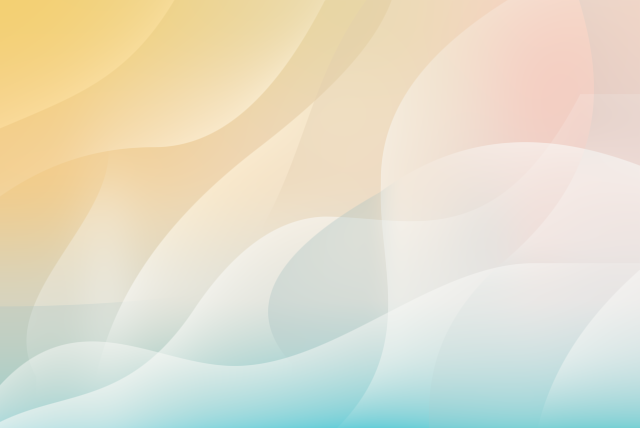
Give the GLSL for this background, as a Shadertoy shader.

```glsl
#define LIGHT_GAIN 1.0
#define EDGE_SOFTNESS 1.2
#define HAZE vec3(0.98, 0.98, 0.97)
#define CREAM vec3(1.0, 0.96, 0.87)
#define HONEY vec3(1.0, 0.89, 0.64)
#define SAND vec3(0.88, 0.80, 0.68)
#define SLATE vec3(0.66, 0.76, 0.76)
#define ROSE vec3(0.96, 0.75, 0.70)

// Cubic Bezier height h over the span a..b, held constant outside it
float arc(float x, float a, float b, vec4 h) {
    float t = clamp((x - a) / (b - a), 0.0, 1.0);
    float s = 1.0 - t;
    return dot(h, vec4(s * s * s, 3.0 * s * s * t, 3.0 * s * t * t, t * t * t));
}

// Three colours blended from left to right
vec3 row(vec3 left, vec3 middle, vec3 right, float x) {
    return mix(mix(left, middle, smoothstep(0.0, 0.85, x)), right, smoothstep(0.8, 1.3, x));
}

float glow(vec2 p, vec2 centre, vec2 size) {
    vec2 q = (p - centre) / size;
    return exp(-dot(q, q));
}

// Translucent sheet: crisp where d = 0, fading towards positive d
void sheet(inout vec3 col, float d, vec3 tint, float alpha, float reach) {
    float inside = smoothstep(-0.5, 0.5, d / (EDGE_SOFTNESS * fwidth(d) + 1e-5));
    col = mix(col, tint, LIGHT_GAIN * alpha * inside * exp(-max(d, 0.0) / reach));
}

vec3 backdrop(vec2 p) {
    vec3 top = row(vec3(0.95, 0.81, 0.44), vec3(0.91, 0.84, 0.65), vec3(0.96, 0.83, 0.77), p.x);
    vec3 upper = row(vec3(0.95, 0.80, 0.54), vec3(0.93, 0.85, 0.75), vec3(0.91, 0.81, 0.79), p.x);
    vec3 lower = row(vec3(0.84, 0.83, 0.75), vec3(0.82, 0.84, 0.81), vec3(0.88, 0.87, 0.87), p.x);
    vec3 base = row(vec3(0.48, 0.80, 0.83), vec3(0.22, 0.76, 0.82), vec3(0.40, 0.80, 0.82), p.x);
    vec3 col = mix(base, lower, pow(clamp(p.y / 0.3, 0.0, 1.0), 0.55));
    col = mix(col, upper, smoothstep(0.25, 0.62, p.y));
    return mix(col, top, smoothstep(0.6, 1.0, p.y));
}

void mainImage(out vec4 fragColor, in vec2 fragCoord) {
    vec2 p = fragCoord / iResolution.xy * vec2(1.5, 1.0);
    float x = p.x, y = p.y;
    vec3 col = backdrop(p);

    // Soft colour patches
    col = mix(col, ROSE, 0.65 * glow(p, vec2(1.27, 0.78), vec2(0.16, 0.2)));
    col = mix(col, ROSE, 0.25 * glow(p, vec2(1.25, 0.45), vec2(0.08, 0.15)));
    col = mix(col, SLATE, 0.22 * glow(p, vec2(1.13, 0.46), vec2(0.1, 0.14)));

    // Yellow corner and the cream wave beneath it
    float corner = 0.70 + 0.42 * x + 4.6 * x * x * x * x;
    sheet(col, y - corner, HONEY, 0.5, 0.12);
    float crest = x < 0.36 ? arc(x, 0.0, 0.36, vec4(0.541, 0.625, 0.656, 0.656))
                           : arc(x, 0.36, 0.762, vec4(0.656, 0.656, 0.74, 1.0));
    float crestFade = mix(0.15, 0.6, smoothstep(0.1, 0.5, x)) * (1.0 - 0.5 * smoothstep(0.75, 1.0, y));
    sheet(col, y - crest, CREAM, crestFade, 0.16);

    // Left fold and shaded horizon
    float fold = arc(y, 0.12, 0.66, vec4(0.085, -0.02, 0.27, 0.254));
    float foldFade = smoothstep(0.05, 0.28, y) * smoothstep(0.68, 0.45, y);
    sheet(col, x - fold, HAZE, 0.32 * foldFade, 0.25);
    col = mix(col, HAZE, 0.35 * glow(p, vec2(0.25, 0.3), vec2(0.08, 0.26)));
    float horizon = 0.284 + 0.13 * x * x;
    sheet(col, horizon - y, SLATE, 0.28 * smoothstep(0.5, 0.1, x), 0.2);

    // Long diagonal ribbon and the veil that crosses it
    float ribbon = y < 0.65 ? arc(y, 0.12, 0.65, vec4(0.225, 0.265, 0.37, 0.60))
                            : arc(y, 0.65, 1.0, vec4(0.60, 0.752, 0.875, 0.918));
    float ribbonFade = smoothstep(0.1, 0.35, y) * (1.0 - 0.5 * smoothstep(0.65, 0.95, y));
    sheet(col, x - ribbon, mix(HAZE, CREAM, smoothstep(0.3, 0.6, y)), 0.62 * ribbonFade, 0.32);
    float veil = arc(y, 0.47, 1.0, vec4(0.615, 0.715, 0.73, 0.859));
    sheet(col, x - veil, SAND, 0.36 * smoothstep(0.44, 0.62, y), 0.22);

    // Pale swell across the middle
    float swell = x < 0.46 ? arc(x, 0.0, 0.46, vec4(0.014, 0.09, 0.05, 0.285))
                : x < 0.76 ? arc(x, 0.46, 0.76, vec4(0.285, 0.43, 0.49, 0.494))
                           : arc(x, 0.76, 1.36, vec4(0.494, 0.494, 0.397, 0.78));
    sheet(col, swell - y, HAZE, 0.58 - 0.4 * smoothstep(0.7, 1.2, x), 0.22);

    // Upright sheet
    float upright = y < 0.57 ? arc(y, 0.0, 0.57, vec4(0.79, 0.98, 0.885, 0.8926))
                             : arc(y, 0.57, 1.0, vec4(0.8926, 0.89, 0.96, 1.19));
    sheet(col, x - upright, HAZE, 0.5 * smoothstep(-0.05, 0.2, y) * (1.0 - 0.5 * smoothstep(0.65, 1.0, y)), 0.24);

    // Curled wave: shaded in the curl, bright along the crest
    float curl = arc(y, 0.15, 0.55, vec4(0.684, 0.56, 0.65, 0.889));
    float brow = arc(x, 0.889, 1.5, vec4(0.55, 0.70, 0.69, 0.613));
    float wave = min(x - curl, brow - y);
    sheet(col, wave, SLATE, 0.36 * smoothstep(0.1, 0.25, y) * smoothstep(0.95, 0.85, x), 0.3);
    sheet(col, wave, HAZE, 0.6 * smoothstep(0.85, 1.25, x), 0.22);

    // Right bend
    float bend = y < 0.38 ? arc(y, 0.0, 0.38, vec4(1.006, 1.0, 1.03, 1.17))
                          : arc(y, 0.38, 1.0, vec4(1.17, 1.42, 1.42, 1.357));
    float bendMid = smoothstep(0.3, 0.45, y) * smoothstep(0.75, 0.55, y);
    sheet(col, x - bend, HAZE, 0.32 * bendMid, 0.25);
    sheet(col, x - bend, SLATE, 0.16 * (1.0 - bendMid), 0.2);

    // Foreground swell and right corner
    float front = x < 0.55 ? arc(x, 0.0, 0.55, vec4(0.10, 0.30, 0.145, 0.145))
                           : arc(x, 0.55, 1.25, vec4(0.145, 0.145, 0.385, 0.385));
    sheet(col, front - y, HAZE, 0.5 - 0.3 * smoothstep(1.2, 1.45, x), 0.17);
    float cornerRight = arc(y, 0.0, 0.37, vec4(1.26, 1.29, 1.36, 1.5));
    sheet(col, x - cornerRight, HAZE, 0.5 * smoothstep(-0.02, 0.2, y), 0.3);

    fragColor = vec4(clamp(col, 0.0, 1.0), 1.0);
}
```
